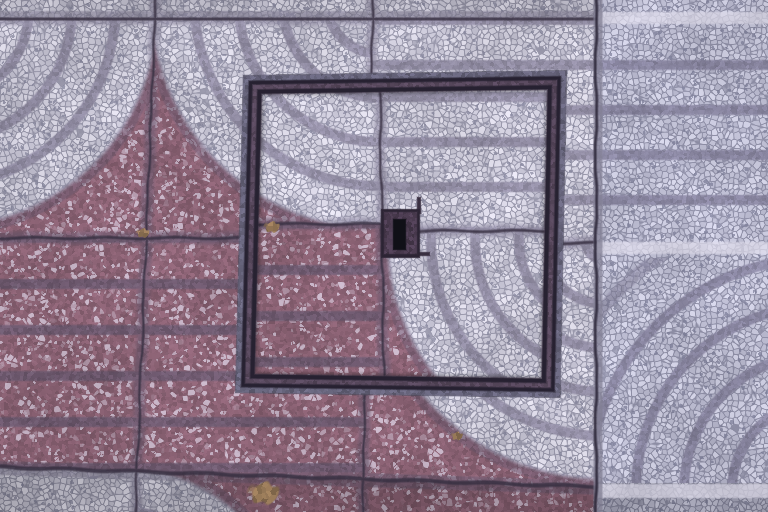
A WebGL 1 fragment shader for this texture:

```glsl
precision highp float;
uniform vec2 u_resolution;

vec2 hash2(vec2 p) {
  return fract(sin(vec2(dot(p, vec2(127.1, 311.7)), dot(p, vec2(269.5, 183.3)))) * 43758.5);
}

// Soft line of half width w around d = 0
float line(float d, float w) {
  return 1.0 - smoothstep(w - 0.013, w + 0.013, abs(d));
}

float box(vec2 p, vec2 lo, vec2 hi) {
  vec2 q = abs(p - 0.5 * (lo + hi)) - 0.5 * (hi - lo);
  return 1.0 - smoothstep(-0.01, 0.01, max(q.x, q.y));
}

float stripes(float v, float period) {
  return line((fract(v / period + 0.5) - 0.5) * period, 0.05);
}

// Quarter fan: x = red outside the rim, y = concentric grooves
vec2 fan(vec2 p, vec2 center, float rim, float period) {
  float d = length(p - center) - rim;
  float rings = stripes(d, period) * step(d, -0.2);
  return vec2(smoothstep(-0.03, 0.03, d), max(rings, 0.6 * line(d - 0.03, 0.06)));
}

// Cellular chips: x = gap to the cell border, yz = random values of the cell
vec3 chips(vec2 p) {
  vec2 cell = floor(p), id = vec2(0.0);
  float near = 9.0, second = 9.0;
  for (int j = -1; j <= 1; j++) {
    for (int i = -1; i <= 1; i++) {
      vec2 c = cell + vec2(float(i), float(j));
      float d = length(c + hash2(c) - p);
      if (d < near) { second = near; near = d; id = c; }
      else second = min(second, d);
    }
  }
  return vec3(second - near, hash2(id + 17.0));
}

float leaf(vec2 p, vec2 center, float size) {
  vec2 q = (p - center) / size;
  return 1.0 - smoothstep(0.8, 1.1, length(q * vec2(0.8, 1.1)) + 0.15 * sin(q.x * 5.0 + q.y * 3.0));
}

void main() {
  vec2 uv = gl_FragCoord.xy / u_resolution;
  vec2 p = vec2(uv.x, 1.0 - uv.y) * vec2(7.68, 5.12);
  float wobble = 0.008 * sin(p.x * 9.0 + 2.0 * sin(p.y * 7.0));

  // Depth inside the slightly skewed hatch
  float depth = min(min(p.x - 2.43 + 0.025 * (p.y - 0.75), 5.67 - 0.02 * (p.y - 0.7) - p.x),
                    min(p.y - 0.75 + 0.015 * (p.x - 2.43), 3.93 + 0.015 * (p.x - 2.35) - p.y));
  bool cover = depth > 0.1;

  // Joint positions
  float leftX = 1.55 - 0.04 * (p.y - 0.2);
  float midX = cover ? 3.8 + 0.014 * (p.y - 0.95) : 3.73 - 0.02 * p.y;
  float rowY = cover ? (p.x < midX ? 2.24 : 2.31) : (p.x < 3.0 ? 2.38 : 2.43);
  float bottomY = 4.67 + 0.033 * p.x;

  // Tile pattern: x = red, y = groove
  vec2 tile = vec2(0.0);
  float paint = 0.0, joint = 0.0, margin = 0.0;
  vec3 light = vec3(1.0);
  if (p.x > 5.97) {
    light = vec3(0.95, 0.96, 0.99);
    paint = max(line(p.y - 0.18, 0.06), max(line(p.y - 2.48, 0.06), line(p.y - 4.91, 0.07)));
    if (p.y < 2.3) tile.y = stripes(p.y - 0.65, 0.45) * step(0.4, p.y);
    else if (p.y < 4.83) tile.y = fan(p, vec2(8.2, 4.9), 2.8, 0.48).y * step(2.58, p.y);
    else light *= 0.85;
  } else {
    if (p.y < 0.2) {
      light *= 0.92;
      tile.y = 0.7 * line(p.y - 0.14, 0.03);
    } else if (p.y > bottomY) {
      light *= 0.86;
      if (p.x > leftX) tile = fan(p, vec2(1.2, 6.4), 1.73, 0.44);
    } else if (p.y < rowY) {
      if (p.x < leftX) tile = fan(p, vec2(-0.6, 0.1), 2.18, 0.43);
      else if (p.x < midX) tile = fan(p, vec2(3.8, 0.0), 2.3, 0.44);
      else tile.y = stripes(p.y - (cover ? 1.42 : 1.55), 0.45);
    } else if (p.x < midX) {
      tile = vec2(1.0, stripes(p.y - (cover ? 2.7 : 2.84), 0.46));
    } else {
      tile = fan(p, vec2(6.05, 2.4), cover ? 2.18 : 2.4, 0.44);
    }
    float dx = min(abs(p.x - leftX + wobble), abs(p.x - midX + wobble));
    float dy = min(abs(p.y - rowY + wobble), abs(p.y - 0.19));
    joint = max(max(line(dx, 0.012), line(dy, 0.015)), line(p.y - bottomY + wobble, 0.02));
    margin = max(1.0 - smoothstep(0.03, 0.09, min(dx, dy)), line(p.y - bottomY - 0.01, 0.07));
  }

  // Terrazzo stone
  vec3 chip = chips(p * 18.0);
  vec3 grit = chips(p * 29.0 + 40.0);
  float mottle = sin(p.x * 3.1 + 2.0 * sin(p.y * 2.3)) * sin(p.y * 4.0 + sin(p.x * 5.0));
  float body = smoothstep(0.02, 0.32, chip.x);
  float speck = smoothstep(0.02, 0.25, grit.x);
  vec3 white = mix(vec3(0.59, 0.585, 0.66), vec3(0.89, 0.88, 0.93), body * (0.5 + 0.5 * chip.y));
  white = mix(white, vec3(0.52, 0.52, 0.61), 0.75 * speck * step(0.9, grit.z));
  vec3 red = vec3(0.545, 0.385, 0.455) * (0.88 + 0.2 * grit.y);
  red = mix(red, vec3(0.78, 0.71, 0.78), body * smoothstep(0.78, 0.95, chip.z));
  red = mix(red, vec3(0.76, 0.69, 0.76), speck * smoothstep(0.78, 0.95, grit.z));
  vec3 stone = mix(white, red, tile.x);
  vec3 groove = mix(vec3(0.55, 0.53, 0.62), vec3(0.42, 0.345, 0.43), tile.x);
  groove *= 0.9 + 0.2 * grit.y;
  vec3 color = mix(stone, groove, max(0.92 * tile.y, 0.65 * margin));
  color = mix(color * light, vec3(0.86, 0.85, 0.91), 0.75 * paint);
  color *= 1.0 + 0.04 * mottle;
  color = mix(color, vec3(0.22, 0.19, 0.26), 0.85 * joint);

  // Mortar beside the right-hand joint
  color = mix(color, vec3(0.51, 0.5, 0.58), 0.75 * line(p.x - 5.98, 0.045));
  color = mix(color, vec3(0.17, 0.15, 0.22), 0.85 * line(p.x - 5.96 + wobble, 0.014));

  // Steel frame with two dark slots and an inner shadow
  vec3 steel = mix(vec3(0.4, 0.39, 0.48), vec3(0.34, 0.28, 0.36), smoothstep(0.06, 0.1, depth));
  steel *= 0.85 + 0.3 * grit.y;
  steel = mix(steel, vec3(0.15, 0.13, 0.19), max(line(depth - 0.078, 0.02), line(depth - 0.17, 0.024)));
  color *= 1.0 - 0.3 * (1.0 - smoothstep(0.18, 0.25, depth)) * step(0.0, depth);
  color = mix(color, steel, line(depth - 0.098, 0.097));

  // Lock plate, keyhole and prongs
  float prongs = max(box(p, vec2(4.17, 1.97), vec2(4.21, 2.14)), box(p, vec2(4.15, 2.52), vec2(4.3, 2.56)));
  color = mix(color, vec3(0.22, 0.18, 0.25), prongs);
  color = mix(color, vec3(0.17, 0.14, 0.2), box(p, vec2(3.81, 2.09), vec2(4.2, 2.58)));
  color = mix(color, vec3(0.29, 0.23, 0.31) * (0.8 + 0.4 * grit.y), box(p, vec2(3.84, 2.12), vec2(4.17, 2.54)));
  color = mix(color, vec3(0.06, 0.06, 0.09), box(p, vec2(3.93, 2.19), vec2(4.06, 2.5)));

  // Fallen leaves
  float leaves = max(leaf(p, vec2(2.64, 4.93), 0.12), leaf(p, vec2(2.72, 2.27), 0.06));
  leaves = max(leaves, max(leaf(p, vec2(1.43, 2.33), 0.05), leaf(p, vec2(4.57, 4.36), 0.045)));
  color = mix(color, vec3(0.6, 0.48, 0.35) * (0.8 + 0.35 * chip.y), leaves);

  // Light falloff toward the corners
  color *= 1.02 - 0.12 * dot(uv - vec2(0.5, 0.55), uv - vec2(0.5, 0.55));
  gl_FragColor = vec4(color, 1.0);
}
```
